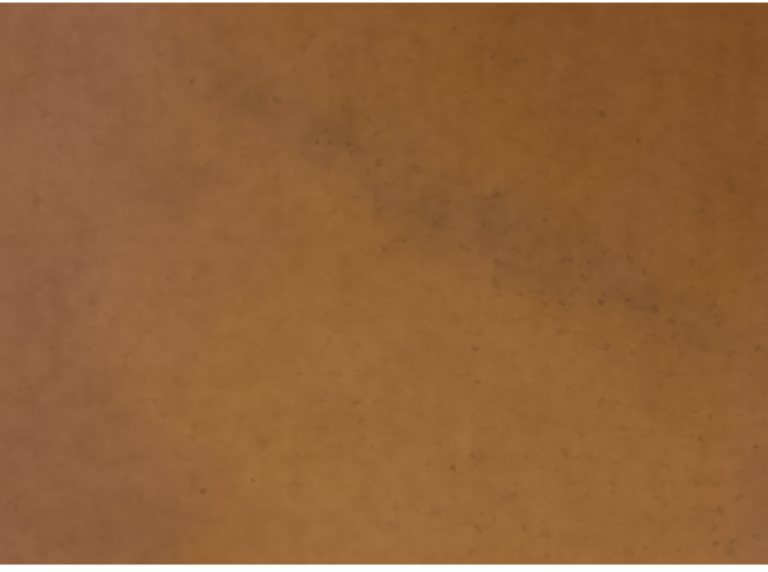
Give the GLSL for this texture, as a Shadertoy shader.

```glsl
// A worn, softly lit brown sheet with thin white margins above and below.
// Broad colour gradients carry gradient-noise mottling, a dusky diagonal
// stain, and faint ragged smudges and specks that gather along that stain.

const vec3 OCHRE  = vec3(0.604, 0.406, 0.222);
const vec3 UMBER  = vec3(0.508, 0.316, 0.152);
const vec3 ROSE   = vec3(0.555, 0.373, 0.258);
const vec3 DUSK   = vec3(0.460, 0.314, 0.198);
const vec3 SPECK  = vec3(0.360, 0.230, 0.125);
const vec3 MARGIN = vec3(0.990, 1.000, 0.990);

const float TOP_MARGIN = 0.0045;
const float BOTTOM_MARGIN = 0.0130;
const float CLOUD_AMOUNT = 0.050;
const float PATCH_AMOUNT = 0.026;
const float MOTTLE_AMOUNT = 0.034;
const float GRAIN_AMOUNT = 0.012;
const float SMUDGE_AMOUNT = 0.24;
const float SPECK_CELL = 0.036;
const float STAIN_WIDTH = 0.070;

vec2 hash2(vec2 p) {
    vec3 q = fract(vec3(p.xyx) * vec3(0.1031, 0.1030, 0.0973));
    q += dot(q, q.yzx + 33.33);
    return fract((q.xx + q.yz) * q.zy);
}

float gradientDot(vec2 cell, vec2 offset) {
    float angle = 6.2832 * hash2(cell + 71.0).x;
    return dot(vec2(cos(angle), sin(angle)), offset);
}

float gradientNoise(vec2 p) {
    vec2 i = floor(p), f = fract(p);
    vec2 u = f * f * f * (f * (f * 6.0 - 15.0) + 10.0);
    vec2 e = vec2(1.0, 0.0);
    float low = mix(gradientDot(i, f), gradientDot(i + e, f - e), u.x);
    float high = mix(gradientDot(i + e.yx, f - e.yx),
                     gradientDot(i + 1.0, f - 1.0), u.x);
    return mix(low, high, u.y);
}

float fbm(vec2 p) {
    float sum = 0.0, weight = 0.6;
    for (int i = 0; i < 4; i++) {
        sum += weight * gradientNoise(p);
        p = mat2(1.6, 1.2, -1.2, 1.6) * p + 9.7;
        weight *= 0.5;
    }
    return sum;
}

// Strength of the diagonal stain running down to the right.
float stainMask(vec2 p) {
    float line = 0.81 - 0.52 * (p.x - 0.47) + 0.12 * fbm(p * 3.0 + 4.0);
    float across = (p.y - line) / STAIN_WIDTH;
    float along = smoothstep(0.1, 0.7, p.x) * (1.0 - smoothstep(1.1, 1.35, p.x));
    return exp(-across * across) * along;
}

// Ragged faint marks: the crests of fine noise, thicker in the stain.
float smudgeMask(vec2 p, float stain) {
    float region = smoothstep(-0.15, 0.30, fbm(p * 6.0 + 55.0));
    float marks = smoothstep(0.08, 0.50, fbm(p * vec2(34.0, 42.0) + 17.0));
    float right = smoothstep(0.3, 1.1, p.x);
    return marks * (0.25 + 0.45 * region + 0.3 * right + 0.7 * stain);
}

// Sparse soft specks, one candidate per cell, denser inside the stain.
float speckMask(vec2 p) {
    vec2 home = floor(p / SPECK_CELL);
    vec2 ragged = vec2(gradientNoise(p * 100.0), gradientNoise(p * 100.0 + 40.0));
    float mask = 0.0;
    for (int y = -1; y <= 1; y++)
    for (int x = -1; x <= 1; x++) {
        vec2 cell = home + vec2(x, y);
        vec2 center = (cell + hash2(cell + 13.0)) * SPECK_CELL;
        vec2 pick = hash2(cell + 47.0);
        float right = smoothstep(0.4, 1.2, center.x);
        float chance = 0.015 + 0.07 * right + 0.25 * stainMask(center);
        float radius = mix(0.005, 0.009, pick.y * pick.y);
        float strength = mix(0.12, 0.42, hash2(cell + 5.0).x);
        float reach = length(p - center + 0.007 * ragged);
        float spot = 1.0 - smoothstep(0.0, 1.3 * radius, reach);
        mask = max(mask, spot * strength * step(pick.x, chance));
    }
    return mask;
}

vec3 sheetColor(vec2 uv, vec2 p) {
    // Broad shifts: rosy at left, darker umber toward the upper right.
    float cloud = fbm(p * 2.4 + 20.0);
    float shade = smoothstep(0.52, 1.24, uv.x * 0.65 + uv.y * 0.68 + 0.35 * cloud);
    vec3 color = mix(OCHRE, UMBER, shade);
    float rosy = 1.0 - smoothstep(0.0, 0.32, uv.x - 0.14 * uv.y + 0.2 * cloud);
    rosy = max(rosy, 0.7 * smoothstep(0.88, 1.02, uv.x - 0.12 * uv.y + 0.15 * cloud));
    color = mix(color, ROSE, 0.9 * rosy);

    // Stain and mottling at decreasing scales.
    float stain = stainMask(p);
    float patches = smoothstep(-0.25, 0.35, fbm(p * 9.0 + 3.0));
    color = mix(color, DUSK, stain * (0.20 + 0.40 * patches));
    float tone = CLOUD_AMOUNT * cloud;
    tone += PATCH_AMOUNT * fbm(p * 6.5 + 12.0);
    tone += MOTTLE_AMOUNT * fbm(p * vec2(24.0, 28.0));
    tone += GRAIN_AMOUNT * gradientNoise(p * 75.0 + 8.0);
    tone += 0.008 * gradientNoise(p * vec2(45.0, 5.0));
    color += tone * vec3(1.0, 0.9, 0.7);
    color.b += 0.024 * fbm(p * 5.0 + 31.0);

    color = mix(color, SPECK, SMUDGE_AMOUNT * smudgeMask(p, stain));
    return mix(color, SPECK, speckMask(p));
}

void mainImage(out vec4 fragColor, in vec2 fragCoord) {
    vec2 uv = fragCoord / iResolution.xy;
    vec2 p = fragCoord / iResolution.y;
    float soft = max(0.0022, 0.75 / iResolution.y);
    float inside = smoothstep(-soft, soft, uv.y - BOTTOM_MARGIN)
                 * smoothstep(-soft, soft, 1.0 - TOP_MARGIN - uv.y);
    fragColor = vec4(mix(MARGIN, sheetColor(uv, p), inside), 1.0);
}
```
